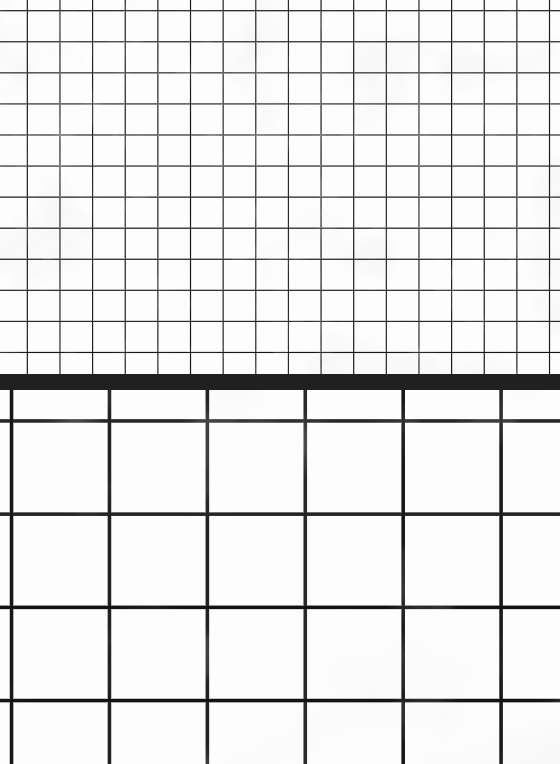
Top: the whole. Bottom: its middle third, enlarged.
Give the GLSL for this pattern, as a Shadertoy shader.

```glsl
const vec2 CELL = vec2(0.05828, 0.08307);   // pitch, fraction of canvas
const vec2 FIRST = vec2(0.0488, 0.0576);    // first line from left and bottom
const float LINE_WIDTH = 0.0032;            // fraction of canvas height
const vec3 PAPER = vec3(0.994);
const vec3 INK = vec3(0.075);
const float MOTTLE = 0.022;                 // depth of the grey clouds
const float LINE_FADE = 0.10;               // ink lost on the palest lines
const float WEAR = 0.14;                    // ink lost in worn patches

float hash(vec2 p) {
    vec3 q = fract(p.xyx * vec3(0.1031, 0.1030, 0.0973));
    q += dot(q, q.yzx + 33.33);
    return fract((q.x + q.y) * q.z);
}

float noise(vec2 p) {
    vec2 i = floor(p), f = fract(p);
    f = f * f * (3.0 - 2.0 * f);
    return mix(mix(hash(i), hash(i + vec2(1, 0)), f.x),
               mix(hash(i + vec2(0, 1)), hash(i + vec2(1, 1)), f.x), f.y);
}

float fbm(vec2 p) {
    float sum = 0.0, amp = 0.5;
    for (int i = 0; i < 4; i++) {
        sum += amp * noise(p);
        p = p * 2.03 + 17.1;
        amp *= 0.5;
    }
    return sum;
}

// Share of a pixel covered by a line at signed distance d
float coverage(float d, float halfWidth, float pixel) {
    float lo = max(d - 0.5 * pixel, -halfWidth);
    float hi = min(d + 0.5 * pixel, halfWidth);
    return max(hi - lo, 0.0) / pixel;
}

void mainImage(out vec4 fragColor, in vec2 fragCoord) {
    vec2 uv = fragCoord / iResolution.xy;
    vec2 aspect = vec2(iResolution.x / iResolution.y, 1.0);
    vec2 pos = uv * aspect;
    float pixel = 1.0 / iResolution.y;

    // Nearest vertical and horizontal line
    vec2 grid = (uv - FIRST) / CELL;
    vec2 lineId = floor(grid + 0.5);
    vec2 dist = (grid - lineId) * CELL * aspect;
    vec2 ink = vec2(coverage(dist.x, 0.5 * LINE_WIDTH, pixel),
                    coverage(dist.y, 0.5 * LINE_WIDTH, pixel));

    // Uneven ink: per-line fade and worn patches
    vec2 fade = LINE_FADE * vec2(hash(vec2(lineId.x, 3.0)), hash(vec2(lineId.y, 41.0)));
    float worn = WEAR * smoothstep(0.5, 0.8, fbm(pos * 16.0));
    ink *= 1.0 - fade - worn;

    // Faint clouds on the paper
    float cloud = smoothstep(0.45, 0.8, fbm(pos * 6.0 + 5.0));
    vec3 color = PAPER - MOTTLE * cloud;

    color = mix(color, INK, max(ink.x, ink.y));
    fragColor = vec4(color, 1.0);
}
```
